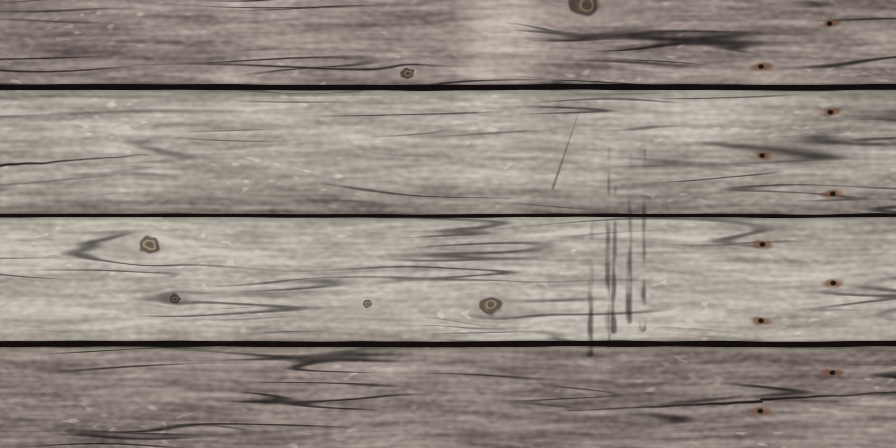
This texture is drawn by a Shadertoy shader. Its source:

```glsl
// Weathered grey timber boards with dark gaps, grain, cracks, knots and rusty nails.
#define BOARD_HEIGHT 0.2865
#define BOARD_OFFSET 0.0545
#define GRAIN_CONTRAST 0.34
#define STAIN_CONTRAST 0.42
#define CRACK_WIDTH 0.0016
#define GAP_COLOR vec3(0.07, 0.055, 0.05)
#define DARK_WOOD vec3(0.27, 0.24, 0.235)
#define MID_WOOD vec3(0.54, 0.505, 0.475)
#define LIGHT_WOOD vec3(0.77, 0.74, 0.70)
#define RUST vec3(0.42, 0.27, 0.20)

const float BOARD_TONE[4] = float[](0.47, 0.84, 0.76, 0.53);

// Knots: centre and radius
const vec3 KNOTS[6] = vec3[](
    vec3(0.333, 0.453, 0.021), vec3(1.096, 0.318, 0.021), vec3(1.305, 0.990, 0.028),
    vec3(0.910, 0.836, 0.013), vec3(0.390, 0.333, 0.011), vec3(0.820, 0.322, 0.009));

vec2 hash2(vec2 p) {
    vec3 q = fract(p.xyx * vec3(0.1031, 0.1030, 0.0973));
    q += dot(q, q.yzx + 33.33);
    return 2.0 * fract((q.xx + q.yz) * q.zy) - 1.0;
}

float gradientNoise(vec2 p) {
    vec2 i = floor(p), f = fract(p);
    vec2 u = f * f * f * (f * (f * 6.0 - 15.0) + 10.0);
    vec2 e = vec2(0.0, 1.0);
    float low = mix(dot(hash2(i), f), dot(hash2(i + e.yx), f - e.yx), u.x);
    float high = mix(dot(hash2(i + e), f - e), dot(hash2(i + 1.0), f - 1.0), u.x);
    return mix(low, high, u.y);
}

float fbm(vec2 p) {
    float sum = 0.0, amp = 0.6;
    for (int i = 0; i < 4; i++) {
        sum += amp * gradientNoise(p);
        p = p * 2.1 + 17.3;
        amp *= 0.55;
    }
    return sum;
}

// Soft stroke from a to b, thinning towards b
float stroke(vec2 p, vec2 a, vec2 b, float width, float px) {
    vec2 d = b - a;
    float t = clamp(dot(p - a, d) / dot(d, d), 0.0, 1.0);
    float w = width * (1.0 - 0.7 * t);
    return (1.0 - smoothstep(w - px, w + px, length(p - a - d * t))) * (1.0 - 0.5 * t);
}

void mainImage(out vec4 fragColor, in vec2 fragCoord) {
    float px = 1.0 / iResolution.y;
    vec2 p = fragCoord * px;
    float across = (p.y + BOARD_OFFSET + 0.003 * gradientNoise(vec2(p.x * 4.0, 3.5))) / BOARD_HEIGHT;
    float row = floor(across), local = fract(across);
    float weathered = step(1.5, abs(row - 1.5) + 0.01);

    // Grain coordinates, bent around the knots
    vec2 g = p;
    for (int i = 0; i < 6; i++) {
        vec2 d = (p - KNOTS[i].xy) / KNOTS[i].z;
        g.y -= 0.75 * (p.y - KNOTS[i].y) * exp(-dot(d * d, vec2(0.06, 0.25)));
    }
    g.y += 0.012 * gradientNoise(p * vec2(2.5, 5.0) + row * 9.0);
    g += row * vec2(7.3, 3.1);

    // Tone from stains, fibres and bleached bands
    float grain = gradientNoise(g * vec2(4.0, 55.0)) + 0.8 * gradientNoise(g * vec2(11.0, 105.0))
                + 0.6 * gradientNoise(g * vec2(50.0, 95.0));
    float tone = BOARD_TONE[int(row)] + STAIN_CONTRAST * fbm(g * vec2(1.8, 8.0)) + GRAIN_CONTRAST * grain;
    vec2 band = (p.xx - vec2(1.12, 0.58)) / vec2(0.085, 0.10);
    band = exp(-band * band * band * band);
    tone += (0.26 * band.x + 0.14 * band.y) * smoothstep(1.4, 3.0, row);
    float lowerEdge = 1.0 - smoothstep(0.08, 0.34, local + 0.2 * fbm(p * vec2(5.0, 12.0)));
    tone -= 0.26 * lowerEdge * (1.0 - abs(sign(row - 2.0)));
    tone -= 0.14 * smoothstep(1.5, 1.95, p.x) * smoothstep(0.3, 0.9, local);

    // Pale worn flecks
    float fleck = smoothstep(0.22, 0.42, gradientNoise(p * vec2(34.0, 75.0)));
    tone += 0.25 * fleck * smoothstep(-0.1, 0.3, gradientNoise(p * vec2(5.0, 9.0) + 4.0));
    vec3 color = mix(DARK_WOOD, MID_WOOD, clamp(tone * 2.0, 0.0, 1.0));
    color = mix(color, LIGHT_WOOD, clamp(tone * 2.0 - 1.0, 0.0, 1.1));
    color *= mix(vec3(1.0), vec3(1.0, 0.975, 0.985), weathered);

    // Drying cracks that follow the grain
    float crack = 0.0;
    for (int i = 0; i < 2; i++) {
        float k = float(i), freq = 20.0 + 16.0 * k;
        float dist = abs(gradientNoise(g * vec2(1.4 + k, freq) + 5.0 * k)) / freq;
        float mask = smoothstep(0.0, 0.28, gradientNoise(g * vec2(2.2, 11.0) + 31.0 + 8.0 * k));
        crack = max(crack, mask * (1.0 - smoothstep(0.0, CRACK_WIDTH + 0.5 * px, dist)));
    }
    color *= 1.0 - (0.45 + 0.15 * weathered) * crack;
    vec2 w = p + vec2(0.0, 0.004 * gradientNoise(p.xx * 14.0));
    float split = stroke(w, vec2(1.70, 0.104), vec2(1.27, 0.083), 0.003, px);
    split = max(split, stroke(w, vec2(1.70, 0.108), vec2(2.05, 0.127), 0.003, px));
    split = max(split, stroke(w, vec2(0.0, 0.63), vec2(0.33, 0.655), 0.0025, px));
    color = mix(color, GAP_COLOR, 0.85 * split);

    // Saw marks and one slanted scratch across the grain
    float marks = 0.6 * stroke(p, vec2(1.234, 0.58), vec2(1.294, 0.755), 0.003, px);
    for (int i = 0; i < 5; i++) {
        vec2 r = hash2(vec2(float(i), 6.0));
        vec2 base = vec2(1.32 + 0.028 * float(i) + 0.008 * r.x, 0.25 + 0.04 * r.y);
        float ragged = smoothstep(-0.2, 0.2, gradientNoise(p * vec2(45.0, 14.0)));
        marks = max(marks, ragged * stroke(p, base, base + vec2(0.005, 0.38 + 0.07 * r.x), 0.007, 2.0 * px));
    }
    color *= 1.0 - 0.5 * marks;

    // Knots with growth rings and a dark rim
    for (int i = 0; i < 6; i++) {
        vec2 d = (p - KNOTS[i].xy) / KNOTS[i].z;
        float r = length(d * vec2(0.9, 1.1)) + 0.45 * gradientNoise(d * 1.3 + float(i) * 5.0);
        float rim = exp(-30.0 * (r - 0.85) * (r - 0.85));
        float inside = 1.0 - smoothstep(0.75, 1.0, r);
        color = mix(color, color * vec3(0.86, 0.80, 0.73) * (0.93 + 0.12 * sin(r * 17.0)), inside);
        color *= 1.0 - 0.42 * rim - 0.4 * exp(-12.0 * r * r);
    }

    // Staggered nails, three to a board, with rust smeared along the grain
    for (int i = 0; i < 3; i++) {
        float k = float(i), side = mod(row + k + 1.0, 2.0);
        vec2 jitter = 0.008 * hash2(vec2(row, k + 2.0));
        vec2 d = vec2(p.x - 1.70 - 0.155 * side, (local - 0.8 + 0.32 * k) * BOARD_HEIGHT) - jitter;
        float smear = length(d * vec2(0.4, 1.0)) + 0.006 * gradientNoise(p * vec2(40.0, 80.0));
        color = mix(color, RUST, 0.7 * (1.0 - smoothstep(0.004, 0.013, smear)));
        color = mix(color, GAP_COLOR, 0.9 * (1.0 - smoothstep(0.005 - px, 0.005 + px, length(d * vec2(0.8, 1.0)))));
    }

    // Gaps between boards, with shaded and faintly mossy edges
    float joint = floor(across + 0.5);
    float edge = (across - joint) * BOARD_HEIGHT;
    float halfGap = mix(0.0036, 0.0062, abs(joint - 2.0)) + 0.002 * gradientNoise(vec2(p.x * 9.0, joint));
    float lip = exp(-abs(edge + halfGap + 0.006) * 260.0);
    color = mix(color, vec3(0.60, 0.62, 0.53), 0.4 * lip);
    color *= 1.0 - 0.3 * exp(-max(abs(edge) - halfGap, 0.0) * 220.0);
    color = mix(GAP_COLOR, color, smoothstep(halfGap - 0.5 * px, halfGap + 0.5 * px, abs(edge)));
    fragColor = vec4(clamp(color, 0.0, 1.0), 1.0);
}
```
